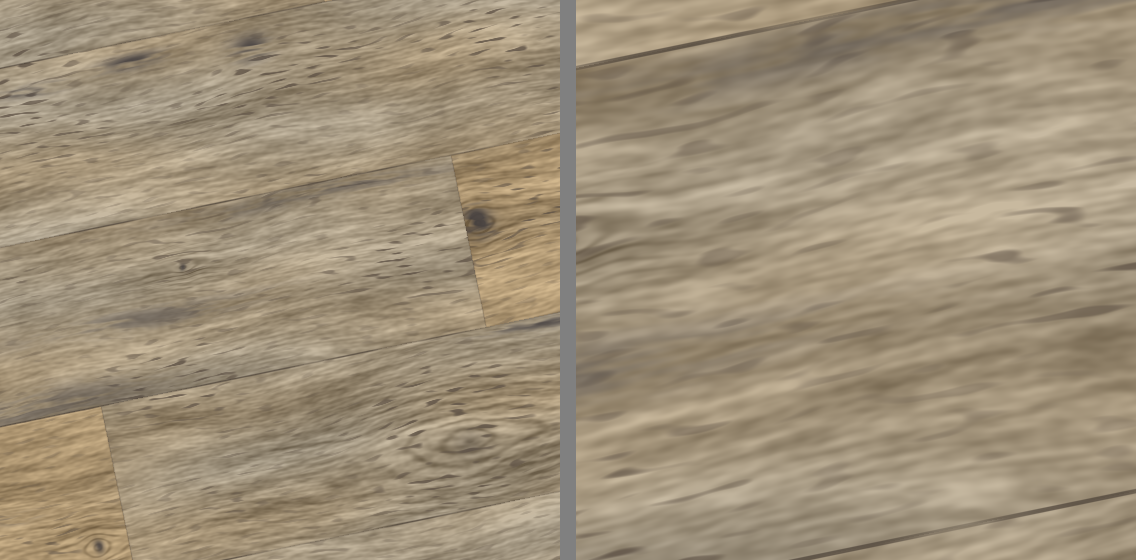
Left, the full canvas; right, a detail of the centre.
Write a WebGL 2 fragment shader that draws this texture.

```glsl
#version 300 es
precision highp float;
// Weathered oak floorboards laid in slanted, staggered rows.
// Stretched gradient noise makes the fibres; each board gets its own tint,
// and knots bend the grain into growth rings, with dark stains over the top.

uniform vec2 u_resolution;
out vec4 fragColor;

const float TAU = 6.2831853;
const float SLANT = 0.202;
const vec2 BOARD = vec2(1.57, 0.3135);   // length, width
const vec2 ORIGIN = vec2(0.934, 0.233);  // corner of board (0, 0)
const float STAGGER = 0.702;

const vec3 SHADE = vec3(0.49, 0.44, 0.36);
const vec3 PALE = vec3(0.74, 0.69, 0.605);
const vec3 COOL_TINT = vec3(0.99, 1.0, 1.01);
const vec3 WARM_TINT = vec3(1.06, 0.99, 0.87);
const vec3 STAIN = vec3(0.27, 0.25, 0.25);
const vec3 PORE = vec3(0.38, 0.33, 0.28);

// Centre (along, across), half length, half width.
const vec4 KNOTS[4] = vec4[4](
    vec4(0.424, 0.446, 0.020, 0.012), vec4(0.957, 0.420, 0.040, 0.035),
    vec4(0.866, 0.039, 0.130, 0.060), vec4(0.177, -0.013, 0.035, 0.030));
const vec4 STAINS[10] = vec4[10](
    vec4(0.408, 0.824, 0.060, 0.012), vec4(0.622, 0.800, 0.035, 0.022),
    vec4(0.227, 0.815, 0.070, 0.009), vec4(0.174, 0.750, 0.025, 0.004),
    vec4(0.340, 0.366, 0.220, 0.018), vec4(0.131, 0.250, 0.200, 0.030),
    vec4(1.028, 0.218, 0.120, 0.010), vec4(0.040, 0.066, 0.040, 0.010),
    vec4(0.706, 0.528, 0.250, 0.014), vec4(0.957, 0.420, 0.025, 0.026));

vec2 gradient(vec2 cell) {
    float angle = TAU * fract(sin(dot(cell, vec2(127.1, 311.7))) * 43758.55);
    return vec2(cos(angle), sin(angle));
}

float noise(vec2 p) {
    vec2 i = floor(p), f = fract(p);
    vec2 s = f * f * f * (f * (f * 6.0 - 15.0) + 10.0);
    vec2 e = vec2(0.0, 1.0);
    float low = mix(dot(gradient(i), f), dot(gradient(i + e.yx), f - e.yx), s.x);
    float high = mix(dot(gradient(i + e), f - e), dot(gradient(i + 1.0), f - 1.0), s.x);
    return mix(low, high, s.y);
}

// Position in board units, counted from the corner of board (0, 0).
vec2 boardSpace(vec2 p) {
    float row = floor((p.y - ORIGIN.y) / BOARD.y);
    return (p - ORIGIN - vec2(STAGGER * row, 0.0)) / BOARD;
}

float blob(vec2 offset, vec2 size) {
    vec2 d = offset / size;
    return exp(-dot(d, d));
}

// Rings close inside the knot and stream past it along the board.
float growthRings(vec2 d, vec2 size, float wobble) {
    float along = d.x * d.x / (d.x * d.x + size.x * size.x);
    float radius = sqrt(d.y * d.y + size.y * size.y * along) + wobble;
    float wave = 0.5 + 0.5 * sin(TAU * radius * 14.0 / sqrt(size.y));
    return wave * wave * wave * blob(d, size * vec2(4.0, 3.0));
}

float seamLine(float boardCoord, float size, float halfWidth, float blur) {
    float f = fract(boardCoord);
    float edge = min(f, 1.0 - f) * size;
    return 1.0 - smoothstep(halfWidth - blur, halfWidth + blur, edge);
}

void main() {
    float scale = min(u_resolution.x, u_resolution.y);
    vec2 canvas = gl_FragCoord.xy / scale;
    float c = cos(SLANT), s = sin(SLANT);
    vec2 p = vec2(c * canvas.x + s * canvas.y, c * canvas.y - s * canvas.x);
    vec2 board = boardSpace(p);
    vec2 id = floor(board);

    // Knots: rings, dark hearts and bulging fibres
    float wobble = 0.012 * noise(p * vec2(7.0, 18.0)) + 0.004 * noise(p * vec2(25.0, 50.0));
    vec2 grain = p + vec2(0.0, 0.022 * noise(p * vec2(3.0, 7.0) + id * 5.3));
    float rings = 0.0, heart = 0.0;
    for (int i = 0; i < 4; i++) {
        vec4 knot = KNOTS[i];
        if (floor(boardSpace(knot.xy)) != id) continue;
        vec2 d = p - knot.xy;
        rings += growthRings(d, knot.zw, wobble);
        heart += blob(d + wobble, knot.zw * vec2(0.25, 0.4)) * (1.0 - 0.75 * smoothstep(0.05, 0.12, knot.z));
        grain.y -= 0.5 * d.y * blob(d, knot.zw * 1.5);
    }

    // Fibres, from broad bands to fine streaks
    vec2 g = grain + id * vec2(3.7, 1.9);
    float broad = noise(g * vec2(2.5, 16.0));
    float fibre = noise(g * vec2(7.0, 65.0));
    float fine = noise(g * vec2(22.0, 170.0));
    float grit = noise(g * vec2(70.0, 230.0));
    float tone = 0.58 + 0.6 * broad + 0.5 * fibre + 0.5 * fine + 0.25 * grit - 0.5 * rings;
    float warmth = 0.5 + 0.5 * sin(1.57 - 2.1 * (id.y + 1.0) + 1.98 * (id.x + 1.0));
    warmth = clamp(warmth + 0.6 * noise(g * vec2(2.0, 8.0)), 0.0, 1.0);
    vec3 color = mix(SHADE, PALE, clamp(tone, -0.3, 1.15)) * mix(COOL_TINT, WARM_TINT, warmth);

    // Short open pores, gathered in patches
    float patches = smoothstep(-0.1, 0.4, noise(p * vec2(3.0, 6.0) + 8.0));
    float pores = smoothstep(0.22, 0.45, noise(g * vec2(24.0, 130.0) + 31.0));
    color = mix(color, PORE, pores * (0.25 + 0.6 * patches));

    // Stains, frayed along the fibres
    float stain = heart * 0.85;
    float fray = smoothstep(-0.35, 0.3, fibre + 0.7 * fine + 0.5 * broad * -1.0);
    for (int i = 0; i < 10; i++) {
        vec4 mark = STAINS[i];
        if (floor(boardSpace(mark.xy)) != id) continue;
        float strength = mix(0.95, 0.55, smoothstep(0.08, 0.2, mark.z));
        stain += strength * fray * blob(grain - mark.xy, mark.zw);
    }
    color = mix(color, STAIN, min(stain, 0.9));

    // Seams between rows, and fainter butt joints
    float blur = 0.8 / scale;
    float wear = smoothstep(-0.3, 0.3, noise(p * vec2(9.0, 3.0)));
    float seam = seamLine(board.y, BOARD.y, 0.0013, blur) * (0.25 + 0.5 * wear);
    float joint = seamLine(board.x, BOARD.x, 0.001, blur) * 0.3;
    color = mix(color, PORE * 0.8, max(seam, joint));
    fragColor = vec4(color, 1.0);
}
```
